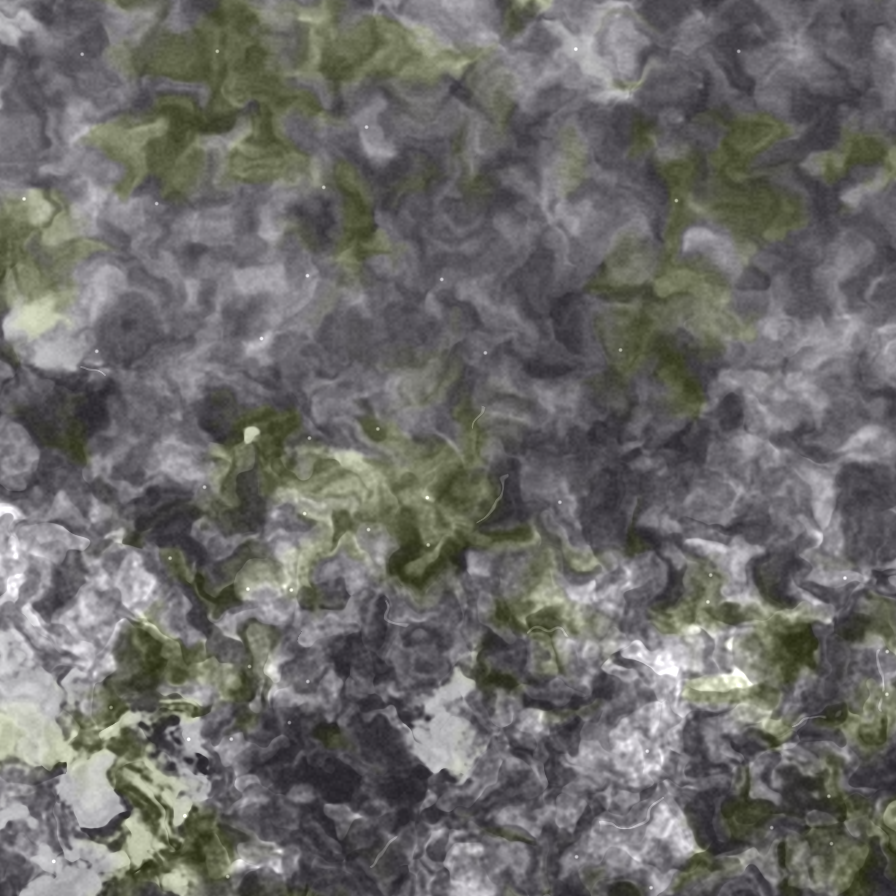
Reproduce this texture procedurally as a WebGL 2 fragment shader.

```glsl
#version 300 es
precision highp float;
// Polished grey-green stone: soft mineral grains, pale ragged veins and fine speckle.
// Tone is a sum of blended cell grains and value noise, shaped into a skewed
// grey range, then tinted; the lower part is crisper than the upper part.

uniform vec2 u_resolution;
out vec4 fragColor;

float hash(vec2 p) {
    return fract(sin(dot(p, vec2(127.1, 311.7))) * 43758.5453);
}

vec2 hash2(vec2 p) {
    return vec2(hash(p), hash(p + 57.3));
}

// Value noise scaled to zero mean and about unit deviation
float noise(vec2 p) {
    vec2 cell = floor(p), f = fract(p);
    f = f * f * (3.0 - 2.0 * f);
    float low = mix(hash(cell), hash(cell + vec2(1, 0)), f.x);
    float high = mix(hash(cell + vec2(0, 1)), hash(cell + vec2(1, 1)), f.x);
    return (mix(low, high, f.y) - 0.5) * 4.6;
}

// Jittered cells of random tone, blended where they meet
float grains(vec2 p, float crispness) {
    vec2 cell = floor(p);
    float tone = 0.0, total = 0.0;
    for (int y = -1; y <= 1; y++) {
        for (int x = -1; x <= 1; x++) {
            vec2 id = cell + vec2(x, y);
            vec2 toSeed = id + hash2(id) - p;
            float weight = exp(-crispness * dot(toSeed, toSeed));
            tone += weight * hash(id + 19.7);
            total += weight;
        }
    }
    return (tone / total - 0.5) * 4.0;
}

mat2 rotate(float a) {
    return mat2(cos(a), sin(a), -sin(a), cos(a));
}

float segment(vec2 p, vec2 dir, float halfLength) {
    return length(p - dir * clamp(dot(p, dir), -halfLength, halfLength));
}

void main() {
    vec2 p = gl_FragCoord.xy / u_resolution.y;
    float focus = 1.0 - smoothstep(0.15, 0.75, p.y + 0.04 * noise(p * 4.0));

    // Bend the domain so grain outlines become irregular
    vec2 q = p + 0.010 * vec2(noise(p * 22.0 + 3.1), noise(p * 22.0 + 41.7));
    q += 0.0035 * vec2(noise(p * 70.0 + 8.3), noise(p * 70.0 + 65.2));

    // Mineral tone from broad to fine
    float crispness = mix(5.0, 13.0, focus);
    float fine = noise(rotate(0.9) * q * 95.0);
    float tone = 0.38 * noise(rotate(0.5) * q * 5.0 + 2.4)
               + 0.30 * noise(rotate(1.1) * q * 11.0 + 7.9)
               + 0.55 * grains(rotate(0.3) * q * 23.0, crispness)
               + 0.48 * grains(rotate(0.8) * q * 45.0 + 31.0, crispness)
               + mix(0.22, 0.36, focus) * fine
               + mix(0.10, 0.22, focus) * noise(rotate(0.4) * p * 190.0);
    tone *= mix(0.85, 1.2, focus);
    float grey = 0.405 + 0.132 * tone + 0.018 * tone * tone;
    grey = max(grey, 0.13);
    vec3 color = vec3(grey);

    // Olive stains among faintly violet greys
    float olive = noise(q * 9.0 + 13.6) + 0.6 * noise(q * 27.0 + 5.5);
    color += mix(vec3(0.004, -0.006, 0.018), vec3(0.0, 0.016, -0.085),
                 smoothstep(0.2, 1.9, olive));

    // Pale ragged patches, stretched along a slanted axis
    vec2 slant = rotate(mix(0.5, -0.5, smoothstep(0.4, 0.6, p.y))) * q;
    float pale = noise(slant * vec2(8.5, 4.2) + 17.2)
               + 0.35 * noise(q * 26.0 + 71.0) + 0.22 * tone
               + 0.25 * focus * (1.0 - p.x);
    float patchMask = smoothstep(1.55, mix(2.4, 2.05, focus), pale);
    vec3 paleColor = mix(vec3(0.75, 0.75, 0.76), vec3(0.80, 0.82, 0.72),
                         smoothstep(0.0, 1.5, olive)) + 0.025 * fine;
    color = mix(color, paleColor, 0.85 * patchMask);

    // Tiny glints
    vec2 glintCell = floor(p * 60.0);
    vec2 glintAt = 0.25 + 0.5 * hash2(glintCell + 4.0);
    float glint = 1.0 - smoothstep(0.04, 0.18, length(fract(p * 60.0) - glintAt));
    color += 0.35 * glint * step(0.982, hash(glintCell + 90.0));

    // Short hairline scratches
    for (int i = 0; i < 9; i++) {
        vec2 id = vec2(i, 6.0);
        float angle = 6.283 * hash(id + 2.0);
        vec2 center = hash2(id) * vec2(1.0, 0.6);
        vec2 offset = q - center;
        float d = segment(offset, vec2(cos(angle), sin(angle)), 0.018);
        color += 0.16 * (1.0 - smoothstep(0.0006, 0.0028, d));
    }

    // Fine surface grain
    color += 0.010 * noise(p * 330.0);
    fragColor = vec4(clamp(color, 0.0, 1.0), 1.0);
}
```
